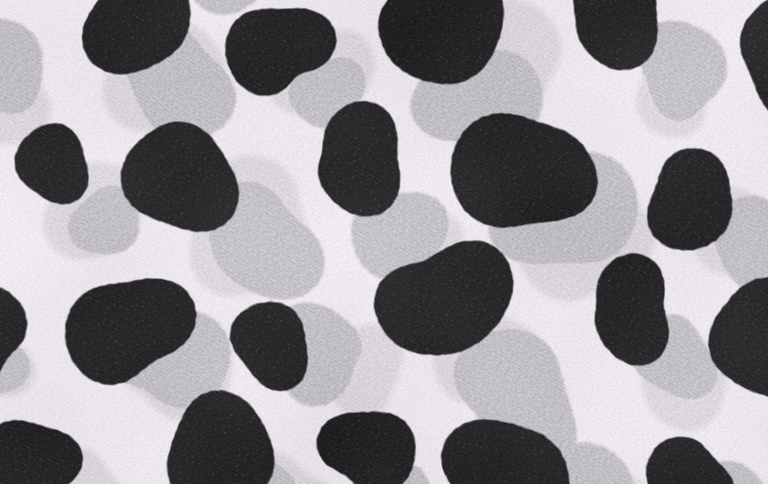
Write a WebGL 1 fragment shader that draws this texture.

```glsl
precision highp float;
// Sheer white twill cloth with black rounded spots and a grey second layer showing through.

uniform vec2 u_resolution;

#define CELL vec2(0.34, 0.30)         // spot spacing, in canvas heights
#define JITTER 0.10                   // random shift of each spot
#define SPOT_RADIUS 0.112             // mean black spot radius
#define GHOST_RADIUS 0.106            // mean grey spot radius
#define GHOST_SHIFT vec2(0.10, -0.11) // offset of the layer beneath
#define EDGE 0.003                    // softness of the printed edge
#define TWILL_FREQ 145.0              // diagonal ribs per canvas height
#define WEAVE 0.07                    // contrast of the weave
#define VEIL 0.45                     // strength of the faintest, deepest layer
#define WHITE vec3(0.925, 0.905, 0.925)
#define GREY vec3(0.76, 0.75, 0.77)
#define BLACK vec3(0.16, 0.155, 0.165)

const float TAU = 6.2831853;

vec2 hash2(vec2 p) {
  vec3 q = fract(p.xyx * vec3(0.1031, 0.1030, 0.0973));
  q += dot(q, q.yzx + 33.33);
  return fract((q.xx + q.yz) * q.zy);
}

vec2 gradient(vec2 cell) {
  float a = TAU * hash2(cell).x;
  return vec2(cos(a), sin(a));
}

float gradientNoise(vec2 p) {
  vec2 i = floor(p), f = fract(p);
  vec2 u = f * f * f * (f * (f * 6.0 - 15.0) + 10.0);
  vec2 e = vec2(0.0, 1.0);
  float low = mix(dot(gradient(i), f), dot(gradient(i + e.yx), f - e.yx), u.x);
  float high = mix(dot(gradient(i + e.xy), f - e.xy), dot(gradient(i + e.yy), f - e.yy), u.x);
  return mix(low, high, u.y);
}

// Approximate distance to one lopsided, notched spot; large and small ones alternate
float blob(vec2 p, float radius, vec2 id) {
  vec2 shape = hash2(id + 17.0), phase = TAU * hash2(id + 43.0);
  float size = 0.5 * mod(id.x + id.y, 2.0) + 0.5 * shape.x;
  float angle = atan(p.y, p.x + 1e-6);
  float notch = pow(0.5 + 0.5 * cos(angle - phase.y), 14.0);
  float outline = 1.0 + mix(0.05, 0.21, shape.y) * cos(2.0 * angle + phase.x)
    + 0.07 * cos(3.0 * angle + phase.y) - 0.22 * shape.x * notch;
  return length(p) - radius * mix(0.68, 1.3, size) * outline;
}

// Distance to the nearest spot on a staggered, jittered grid
float spots(vec2 p, float radius, float seed) {
  float nearest = 1.0;
  for (int j = -1; j <= 1; j++) {
    float row = floor(p.y / CELL.y) + float(j);
    float stagger = 0.5 * mod(row, 2.0);
    for (int i = -1; i <= 1; i++) {
      float column = floor(p.x / CELL.x - stagger) + float(i);
      vec2 id = vec2(column, row) + seed;
      vec2 center = (vec2(column + stagger, row) + 0.5) * CELL;
      center += JITTER * (hash2(id) - 0.5);
      nearest = min(nearest, blob(p - center, radius, id));
    }
  }
  return nearest;
}

float coverage(float dist, float softness) {
  float w = max(softness, 0.8 / u_resolution.y);
  return 1.0 - smoothstep(-w, w, dist);
}

void main() {
  vec2 p = gl_FragCoord.xy / u_resolution.y + vec2(0.09, 0.12);

  // Weave: ribs falling to the right, broken up by finer noise
  vec2 along = normalize(vec2(0.87, -0.5));
  vec2 q = vec2(dot(p, along), dot(p, vec2(-along.y, along.x)));
  float fibre = gradientNoise(q * vec2(1.0, 1.6) * TWILL_FREQ + 300.0);
  float rib = sin(TAU * TWILL_FREQ * q.y + 2.0 * gradientNoise(q * 25.0 + 90.0));
  float weave = fibre + 0.15 * rib;

  // Broad shading from soft folds in the cloth
  float folds = gradientNoise(p * 2.3 + 60.0) + 0.5 * gradientNoise(p * 6.0 + 20.0);

  // Printed layers, with slightly ragged outlines
  float ragged = 0.003 * gradientNoise(p * 70.0 + 150.0);
  float veil = coverage(spots(p + GHOST_SHIFT.yx, GHOST_RADIUS, 25.0), 4.0 * EDGE);
  float ghost = coverage(spots(p - GHOST_SHIFT, GHOST_RADIUS, 71.0) + ragged, 1.8 * EDGE);
  float ink = coverage(spots(p, SPOT_RADIUS, 130.0) + 0.7 * ragged, EDGE);

  // Cloth, two layers beneath, then black print with pale flecks
  float shade = max(ghost, VEIL * veil);
  vec3 color = mix(WHITE, GREY, shade);
  color += WEAVE * weave * mix(0.6, 1.2, shade) + 0.03 * folds;
  float fleck = smoothstep(0.3, 0.65, fibre);
  vec3 print = BLACK + 0.045 * weave + 0.05 * folds + 0.08 * fleck;
  color = mix(color, print, ink);

  gl_FragColor = vec4(clamp(color, 0.0, 1.0), 1.0);
}
```
